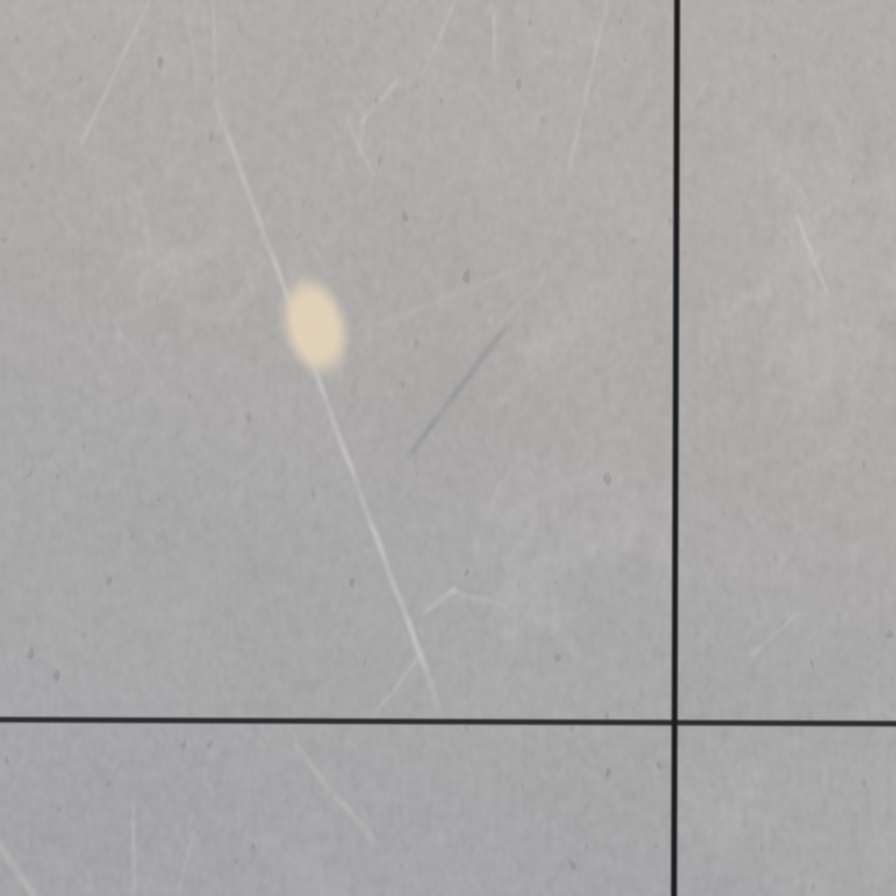
This texture is drawn by a Shadertoy shader. Its source:

```glsl
// Grey veined stone tiles with dark grout joints and a soft warm light reflection.

const vec3 STONE_COOL = vec3(0.648, 0.649, 0.659);
const vec3 STONE_WARM = vec3(0.692, 0.677, 0.664);
const vec3 VEIN_LIGHT = vec3(0.775, 0.77, 0.768);
const vec3 VEIN_DARK = vec3(0.53, 0.53, 0.535);
const vec3 GROUT = vec3(0.11, 0.115, 0.12);
const vec3 GLOW = vec3(0.895, 0.825, 0.73);

vec2 hash2(vec2 p) {
    vec2 q = vec2(dot(p, vec2(127.1, 311.7)), dot(p, vec2(269.5, 183.3)));
    return fract(sin(q) * 43758.55);
}

// Gradient noise, roughly -0.7 to 0.7
float noise(vec2 p) {
    vec2 i = floor(p), f = p - i;
    vec2 u = f * f * f * (f * (f * 6.0 - 15.0) + 10.0);
    vec2 e = vec2(1.0, 0.0);
    float a = dot(hash2(i) * 2.0 - 1.0, f);
    float b = dot(hash2(i + e) * 2.0 - 1.0, f - e);
    float c = dot(hash2(i + e.yx) * 2.0 - 1.0, f - e.yx);
    float d = dot(hash2(i + 1.0) * 2.0 - 1.0, f - 1.0);
    return mix(mix(a, b, u.x), mix(c, d, u.x), u.y);
}

float fbm(vec2 p) {
    float sum = 0.0, amp = 0.6;
    for (int k = 0; k < 4; k++) {
        sum += amp * noise(p);
        p = mat2(1.6, 1.2, -1.2, 1.6) * p + 7.3;
        amp *= 0.5;
    }
    return sum;
}

// Wobbly, broken crack from a to b with tapered ends
float vein(vec2 p, vec2 a, vec2 b, float width, float aa) {
    p += 0.003 * vec2(noise(p * 18.0), noise(p * 18.0 + 31.0));
    vec2 ab = b - a;
    float t = dot(p - a, ab) / dot(ab, ab);
    float d = length(p - a - ab * clamp(t, 0.0, 1.0));
    float taper = smoothstep(-0.03, 0.12, t) * smoothstep(1.03, 0.88, t);
    float wear = clamp(0.75 + 0.9 * noise(p * 32.0 + a * 50.0), 0.2, 1.0);
    return smoothstep(width + aa, 0.0, d) * taper * wear;
}

// Faint short cracks scattered over a jittered grid
float scatteredVeins(vec2 p, float cells, float aa) {
    float sum = 0.0;
    vec2 base = floor(p * cells);
    for (int k = 0; k < 9; k++) {
        vec2 cell = base + vec2(k % 3, k / 3) - 1.0;
        vec2 r = hash2(cell + 5.0), s = hash2(cell + 43.0);
        vec2 mid = (cell + r) / cells;
        float angle = mix(0.6, 2.4, s.x);
        vec2 arm = vec2(cos(angle), sin(angle)) * mix(0.15, 0.4, r.x) / cells;
        sum += vein(p, mid - arm, mid + arm, 0.004, aa) * s.y * s.y;
    }
    return sum;
}

vec3 stone(vec2 uv, vec2 tile, float aa) {
    vec2 p = uv + tile * 3.7;
    float warmth = smoothstep(0.0, 1.05, uv.y * 0.85 + uv.x * 0.25);
    vec3 col = mix(STONE_COOL, STONE_WARM, warmth);
    // Broad clouds, pale mineral wisps, fine grain and dark flecks
    col += 0.022 * fbm(p * 5.0);
    float ridge = 1.0 - abs(fbm(p * vec2(8.0, 6.0) + 3.0)) * 9.0;
    float patches = smoothstep(0.0, 0.35, noise(p * 4.0 + 19.0));
    col += 0.025 * max(ridge, 0.0) * patches;
    col += 0.030 * noise(p * vec2(125.0, 85.0));
    col += 0.022 * noise(p * vec2(62.0, 40.0) + 11.0);
    float fleck = smoothstep(0.38, 0.6, noise(p * vec2(70.0, 45.0) + 57.0));
    col -= 0.06 * fleck;
    return col + 0.055 * scatteredVeins(p, 6.0, aa);
}

// Dark joint with a soft shoulder
float joint(float d, float halfWidth, float aa) {
    return smoothstep(halfWidth + aa, halfWidth * 0.25 - aa * 0.3, abs(d));
}

void mainImage(out vec4 fragColor, in vec2 fragCoord) {
    vec2 uv = fragCoord / iResolution.xy;
    float aa = 0.7 / min(iResolution.x, iResolution.y);

    // Signed distances to the slightly skewed joints
    vec2 toJoint = uv - vec2(0.7522 + 0.0035 * uv.y, 0.1968 - 0.0045 * uv.x);
    vec3 col = stone(uv, step(0.0, toJoint), aa);

    // Long main crack and its lighter companions
    float light = vein(uv, vec2(0.237, 0.895), vec2(0.500, 0.185), 0.0052, aa);
    light += 0.40 * vein(uv, vec2(0.235, 1.04), vec2(0.245, 0.85), 0.004, aa);
    light += 0.65 * vein(uv, vec2(0.171, 1.01), vec2(0.088, 0.833), 0.004, aa);
    light += 0.55 * vein(uv, vec2(0.680, 1.01), vec2(0.633, 0.800), 0.004, aa);
    light += 0.45 * vein(uv, vec2(0.512, 1.01), vec2(0.472, 0.915), 0.004, aa);
    light += 0.65 * vein(uv, vec2(0.445, 0.912), vec2(0.402, 0.862), 0.005, aa);
    light += 0.65 * vein(uv, vec2(0.407, 0.880), vec2(0.400, 0.825), 0.005, aa);
    light += 0.60 * vein(uv, vec2(0.470, 0.314), vec2(0.512, 0.346), 0.005, aa);
    light += 0.50 * vein(uv, vec2(0.500, 0.342), vec2(0.570, 0.322), 0.005, aa);
    light += 0.28 * vein(uv, vec2(0.410, 0.632), vec2(0.590, 0.705), 0.006, aa);
    light += 0.45 * vein(uv, vec2(0.325, 0.175), vec2(0.425, 0.050), 0.006, aa);
    light += 0.60 * vein(uv, vec2(-0.02, 0.085), vec2(0.050, -0.02), 0.007, aa);
    col = mix(col, VEIN_LIGHT, min(light, 1.0) * 0.8);
    float dark = vein(uv, vec2(0.568, 0.640), vec2(0.454, 0.488), 0.006, aa);
    col = mix(col, VEIN_DARK, dark * 0.5);

    // Tilted oval reflection
    vec2 g = mat2(0.966, 0.259, -0.259, 0.966) * (uv - vec2(0.3515, 0.636));
    g = mat2(0.966, -0.259, 0.259, 0.966) * mat2(0.966, -0.259, 0.259, 0.966) * g;
    float r = length(g / vec2(0.036, 0.057));
    col = mix(col, GLOW, smoothstep(1.15, 0.55, r) * 0.95);

    col = mix(col, GROUT, joint(toJoint.y, 0.0044, aa) * 0.88);
    col = mix(col, GROUT, joint(toJoint.x, 0.0046, aa));
    fragColor = vec4(clamp(col, 0.0, 1.0), 1.0);
}
```
